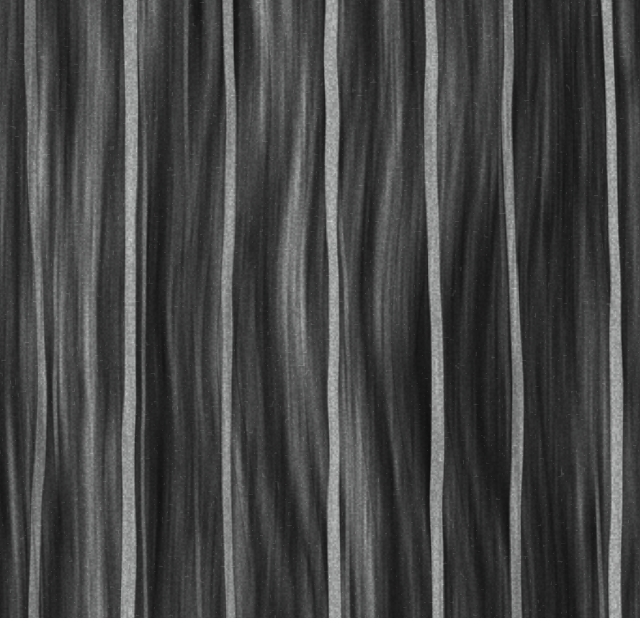
Reproduce this texture procedurally as a WebGL 2 fragment shader.

```glsl
#version 300 es
precision highp float;

uniform vec2 u_resolution;
out vec4 fragColor;

const int WIDE_STRIPES = 7;
const int THIN_STRIPES = 8;
const float NOISE_DEVIATION = 0.215;

float hash(vec2 p) {
    vec3 q = fract(vec3(p.xyx) * 0.1031);
    q += dot(q, q.yzx + 33.33);
    return fract((q.x + q.y) * q.z);
}

float noise(vec2 p) {
    vec2 cell = floor(p);
    vec2 f = fract(p);
    f = f * f * (3.0 - 2.0 * f);
    float low = mix(hash(cell), hash(cell + vec2(1.0, 0.0)), f.x);
    float high = mix(hash(cell + vec2(0.0, 1.0)), hash(cell + 1.0), f.x);
    return mix(low, high, f.y);
}

// Tone along one column; each column starts at its own height.
float columnTone(float column, float y, float seed) {
    float shifted = y + 37.0 * hash(vec2(column, seed));
    float cell = floor(shifted);
    float id = column + seed * 71.0;
    float f = smoothstep(0.0, 1.0, shifted - cell);
    return mix(hash(vec2(id, cell)), hash(vec2(id, cell + 1.0)), f);
}

float streaks(vec2 p, float seed) {
    float column = floor(p.x);
    float f = smoothstep(0.0, 1.0, p.x - column);
    return mix(columnTone(column, p.y, seed), columnTone(column + 1.0, p.y, seed), f);
}

float normalized(float n) {
    return (n - 0.5) / NOISE_DEVIATION;
}

// Bends the grain sideways so that strands lean and converge.
vec2 bendGrain(vec2 p) {
    float broad = noise(p * vec2(4.0, 2.1) + 11.0) - 0.5;
    float small = noise(p * vec2(11.0, 5.0) + 47.0) - 0.5;
    return vec2(p.x + 0.065 * broad + 0.014 * small + 0.015 * p.y, p.y);
}

// Thin dark veins along the contour of a stretched noise.
float veins(vec2 p, float seed, float width) {
    return 1.0 - smoothstep(0.0, width, abs(streaks(p, seed) - 0.5));
}

float woodTone(vec2 p, float fibre) {
    vec2 q = bendGrain(p);
    float z = 0.45 * normalized(streaks(q * vec2(14.0, 1.1), 3.0));
    z += 0.62 * normalized(streaks(q * vec2(52.0, 2.6), 5.0));
    z += 0.30 * normalized(streaks(q * vec2(105.0, 4.5), 7.0));
    z += 0.28 * fibre;
    z -= 0.85 * veins(q * vec2(24.0, 1.7), 9.0, 0.13) - 0.2;
    z -= 0.50 * veins(q * vec2(43.0, 2.4), 13.0, 0.10) - 0.1;
    return 0.212 * exp(0.35 * z);
}

float stripeCentre(float index, float count, float aspect, float seed) {
    float jitter = 0.6 * (hash(vec2(index, seed)) - 0.5);
    return (index + 0.5 + jitter) / count * aspect;
}

// Signed distance from the edge of a wandering, nearly upright stripe.
float stripeDistance(vec2 p, float centre, float halfWidth, float seed) {
    float lean = 0.028 * (hash(vec2(seed, 2.0)) - 0.2);
    float wander = 0.020 * (noise(vec2(p.y * 2.6, seed)) - 0.5);
    float wobble = 0.004 * (noise(vec2(p.y * 11.0, seed + 5.0)) - 0.5);
    float swell = 0.75 + 0.5 * noise(vec2(p.y * 3.5, seed + 9.0));
    float path = centre + lean * (0.5 - p.y) + wander + wobble;
    return abs(p.x - path) - halfWidth * swell;
}

void main() {
    vec2 p = gl_FragCoord.xy / u_resolution.y;
    float aspect = u_resolution.x / u_resolution.y;
    float edge = max(0.0022, 1.0 / u_resolution.y);
    vec2 fibreSpace = vec2(p.x + 0.012 * noise(p * vec2(3.0, 4.0)), p.y);
    float fibre = normalized(streaks(fibreSpace * vec2(230.0, 9.0), 17.0));
    float tone = woodTone(p, fibre);

    // Faint narrow stripes that fade in and out.
    for (int i = 0; i < THIN_STRIPES; i++) {
        float seed = float(i) + 31.0;
        float centre = stripeCentre(float(i), float(THIN_STRIPES), aspect, 23.0);
        float d = stripeDistance(p, centre, 0.0032, seed);
        float fade = smoothstep(0.35, 0.75, noise(vec2(p.y * 2.2, seed + 40.0)));
        float cover = 1.0 - smoothstep(-edge, edge, d);
        tone = mix(tone, 0.42 + 0.03 * fibre, 0.85 * cover * fade);
    }

    // Pale main stripes with a dark margin.
    for (int i = 0; i < WIDE_STRIPES; i++) {
        float seed = float(i) + 71.0;
        float rank = fract(float(i) * 0.618);
        float centre = stripeCentre(float(i), float(WIDE_STRIPES), aspect, 41.0);
        float d = stripeDistance(p, centre, mix(0.0075, 0.0105, rank), seed);
        d += 0.0006 * fibre;
        float level = mix(0.48, 0.64, sqrt(rank));
        float pale = level + mix(0.045, 0.012, rank) * fibre;
        tone *= 1.0 - 0.22 * (1.0 - smoothstep(0.0, 0.012, d));
        tone = mix(tone, pale, 1.0 - smoothstep(-edge, edge, d));
    }

    // Fine surface grain and sparse glints.
    float grain = normalized(noise(p * 330.0));
    float glint = smoothstep(0.86, 1.0, noise(p * 240.0 + 91.0));
    tone = tone * (1.0 + 0.055 * grain) + 0.09 * glint;
    fragColor = vec4(clamp(tone * vec3(0.995, 1.005, 1.0), 0.0, 1.0), 1.0);
}
```
